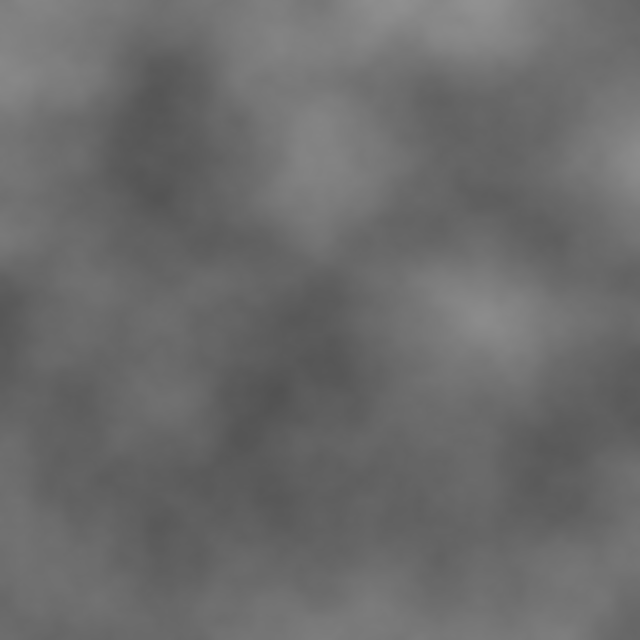
Give the GLSL for this texture, as a WebGL 1 fragment shader.

```glsl
precision highp float;
// Soft grey cloud: fractal value noise with low contrast.

uniform vec2 u_resolution;

#define BASE_CELLS 4.0    // noise cells across the canvas in the first octave
#define GAIN 0.46         // amplitude ratio between octaves
#define BASE_GREY 0.441
#define CONTRAST 0.4
#define SEED vec2(17.0, 43.0)

const int OCTAVES = 6;

float hash(vec2 cell) {
  return fract(sin(dot(cell, vec2(127.1, 311.7))) * 43758.5453);
}

// Smoothly interpolated lattice values in 0..1
float valueNoise(vec2 p) {
  vec2 cell = floor(p);
  vec2 f = fract(p);
  vec2 blend = f * f * (3.0 - 2.0 * f);
  float bottom = mix(hash(cell), hash(cell + vec2(1.0, 0.0)), blend.x);
  float top = mix(hash(cell + vec2(0.0, 1.0)), hash(cell + vec2(1.0, 1.0)), blend.x);
  return mix(bottom, top, blend.y);
}

// Sum of octaves, centred on zero
float cloud(vec2 p) {
  float sum = 0.0;
  float amplitude = 0.5;
  for (int i = 0; i < OCTAVES; i++) {
    sum += amplitude * (valueNoise(p) - 0.5);
    p = p * 2.0 + SEED;
    amplitude *= GAIN;
  }
  return sum;
}

void main() {
  vec2 uv = gl_FragCoord.xy / min(u_resolution.x, u_resolution.y);
  float grey = BASE_GREY + CONTRAST * cloud(uv * BASE_CELLS + SEED);
  gl_FragColor = vec4(vec3(grey), 1.0);
}
```
